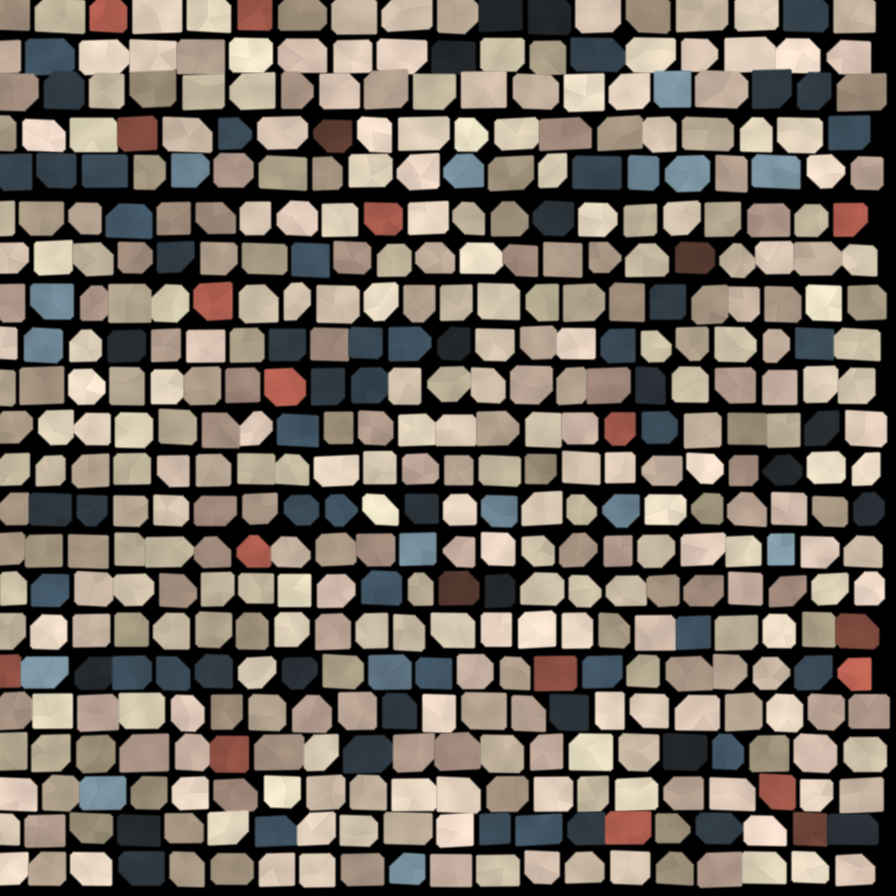
Give the GLSL for this texture, as a Shadertoy shader.

```glsl
float hash(vec2 p) {
    vec3 q = fract(vec3(p.xyx) * vec3(0.1031, 0.1030, 0.0973));
    q += dot(q, q.yzx + 33.33);
    return fract((q.x + q.y) * q.z);
}

vec2 gradientAt(vec2 cell) {
    float angle = 6.2832 * hash(cell + 71.0);
    return vec2(cos(angle), sin(angle));
}

float gradientNoise(vec2 p) {
    vec2 i = floor(p), f = fract(p);
    vec2 u = f * f * f * (f * (f * 6.0 - 15.0) + 10.0);
    vec2 e = vec2(0.0, 1.0);
    float low = mix(dot(gradientAt(i), f), dot(gradientAt(i + e.yx), f - e.yx), u.x);
    float high = mix(dot(gradientAt(i + e), f - e), dot(gradientAt(i + 1.0), f - 1.0), u.x);
    return mix(low, high, u.y);
}

// Stones per row: wide at the top, narrower through the middle
float stoneCount(float row) {
    return floor(18.4 + 3.9 * smoothstep(0.0, 8.0, row) - 1.6 * smoothstep(15.0, 18.0, row));
}

// Uneven course heights, with paired courses near the top
float rowCentre(float row) {
    float k = (row - 3.0) / 3.0;
    float lift = 0.25 * exp(-k * k) * (1.0 + 0.3 * cos(3.14159 * row));
    return row + 0.5 - lift - 0.15 * smoothstep(18.5, 20.0, row)
        + 0.06 * (hash(vec2(row, 5.0)) - 0.5);
}

// Joint position and half width; a few joints close up entirely
vec2 joint(vec2 id) {
    float gap = hash(id + 13.0) < 0.13 ? -0.01 : mix(0.04, 0.075, hash(id + 17.0));
    return vec2(id.x + 0.26 * (hash(id + 19.0) - 0.5), gap);
}

// Box with one random chamfer per corner
float stoneDistance(vec2 q, vec2 halfSize, vec2 id) {
    q.y += q.x * 0.12 * (hash(id + 23.0) - 0.5);
    vec2 a = abs(q);
    vec2 d = a - halfSize + 0.06;
    float box = length(max(d, 0.0)) + min(max(d.x, d.y), 0.0) - 0.06;
    float corner = hash(id * 2.0 + step(0.0, q) + 131.0);
    float cut = 0.36 * corner * corner;
    return max(box, (a.x + a.y - halfSize.x - halfSize.y + cut) * 0.7071);
}

vec3 stoneColour(vec2 id) {
    float kind = hash(id + 37.0), tone = hash(id + 41.0);
    float slateShare = mod(id.y, 4.0) < 0.5 && id.y > 0.0 ? 0.36 : 0.10;
    vec3 sand = mix(vec3(0.59, 0.52, 0.45), vec3(0.94, 0.88, 0.79), tone);
    sand += vec3(0.015, -0.012, 0.012) * (2.0 * hash(id + 43.0) - 1.0);
    vec3 slate = mix(vec3(0.13, 0.14, 0.15), vec3(0.26, 0.34, 0.40), tone);
    vec3 blue = mix(vec3(0.34, 0.42, 0.48), vec3(0.53, 0.63, 0.68), tone);
    vec3 rust = mix(vec3(0.30, 0.21, 0.17), vec3(0.74, 0.39, 0.33), tone);
    if (kind < slateShare) return kind < slateShare * 0.24 ? blue : slate;
    return kind > 0.95 ? rust : sand;
}

// Faint flat facets fanning out from an off-centre point
float facetShade(vec2 q, vec2 id) {
    vec2 v = q - 0.3 * (vec2(hash(id + 47.0), hash(id + 53.0)) - 0.5);
    float angle = atan(v.y, v.x) / 6.2832 + 0.5;
    float sector = mod(floor(angle * 5.0 + hash(id + 59.0)), 5.0);
    float facet = hash(id * 3.0 + sector) - 0.5;
    return 1.0 + 0.08 * facet + 0.10 * gradientNoise(q * 1.6 + id * 7.3);
}

void mainImage(out vec4 fragColor, in vec2 fragCoord) {
    vec2 p = fragCoord / iResolution.xy;
    p = 22.0 * vec2(p.x, 1.0 - p.y);
    float soft = 0.025 + 14.0 / iResolution.y;
    vec3 colour = vec3(0.0);

    // Neighbouring courses and stones may reach into this cell
    for (int j = -1; j <= 1; j++) {
        float row = floor(p.y) + float(j);
        if (row < 0.0 || row > 21.0) continue;
        float count = stoneCount(row);
        float pitch = 22.0 / count;
        float x = p.x / pitch + mix(0.15, 0.5, hash(vec2(row, 61.0)));

        for (int i = -1; i <= 1; i++) {
            vec2 id = vec2(floor(x) + float(i), row);
            if (id.x < 0.0 || id.x >= count) continue;
            vec2 left = joint(id), right = joint(id + vec2(1.0, 0.0));
            float start = left.x * pitch + left.y;
            float end = right.x * pitch - right.y;

            float halfHeight = mix(0.39, 0.46, hash(vec2(row, 67.0)))
                + 0.05 * (hash(id + 73.0) - 0.5);
            float centreY = rowCentre(row) + 0.09 * (hash(id + 79.0) - 0.5);
            vec2 q = vec2(x * pitch - 0.5 * (start + end), p.y - centreY);
            float d = stoneDistance(q, vec2(0.5 * (end - start), halfHeight), id);

            float cover = 1.0 - smoothstep(-soft, soft, d);
            colour = mix(colour, stoneColour(id) * facetShade(q, id), cover);
        }
    }
    fragColor = vec4(clamp(colour, 0.0, 1.0), 1.0);
}
```
